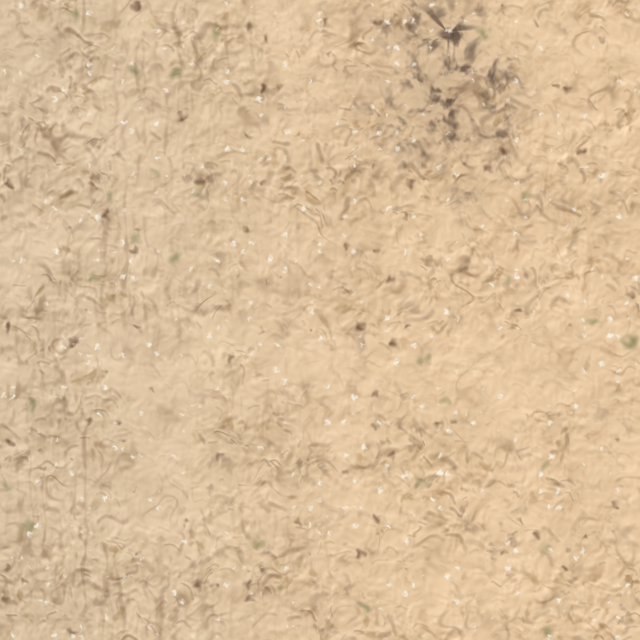
This texture is drawn by a Shadertoy shader. Its source:

```glsl
vec2 hash2(vec2 p) {
    p = vec2(dot(p, vec2(127.1, 311.7)), dot(p, vec2(269.5, 183.3)));
    return fract(sin(p) * 43758.55);
}

float slope(vec2 cell, vec2 f, vec2 corner) {
    return dot(hash2(cell + corner) * 2.0 - 1.0, f - corner);
}

// Gradient noise, roughly -0.6 to 0.6
float noise(vec2 p) {
    vec2 i = floor(p), f = fract(p);
    vec2 u = f * f * f * (f * (f * 6.0 - 15.0) + 10.0);
    float low = mix(slope(i, f, vec2(0, 0)), slope(i, f, vec2(1, 0)), u.x);
    float high = mix(slope(i, f, vec2(0, 1)), slope(i, f, vec2(1, 1)), u.x);
    return mix(low, high, u.y);
}

float fbm(vec2 p) {
    float sum = 0.0, gain = 1.0;
    for (int i = 0; i < 3; i++) {
        sum += gain * noise(p);
        p = mat2(1.6, 1.2, -1.2, 1.6) * p + 7.3;
        gain *= 0.6;
    }
    return sum;
}

vec2 warp(vec2 p) {
    return vec2(noise(p), noise(p + 31.7));
}

// Uneven ground height, used for side lighting
float ground(vec2 p) {
    vec2 q = p + 0.018 * warp(p * 24.0);
    return fbm(q * 28.0) + 0.35 * noise(q * 85.0);
}

// Wavy straw pieces: x is the shaded groove, y the lit edge
vec2 straws(vec2 p) {
    vec2 result = vec2(0);
    vec2 cell = floor(p);
    for (int y = -1; y <= 1; y++)
    for (int x = -1; x <= 1; x++) {
        vec2 id = cell + vec2(x, y);
        vec2 place = hash2(id), kind = hash2(id + 57.3), look = hash2(id + 91.1);
        float angle = (kind.x - 0.5) * 3.14 * mix(0.4, 1.0, step(0.4, look.y));
        float c = cos(angle), s = sin(angle);
        float halfLength = 0.08 + 0.42 * kind.y * kind.y;
        float width = 0.11 + 0.08 * look.y;
        for (int side = 0; side < 2; side++) {
            vec2 d = p - id - place - vec2(0.03, 0.15) * float(side);
            d = vec2(c * d.x + s * d.y, c * d.y - s * d.x);
            d.y += 0.13 * sin(d.x * 5.0 + look.x * 6.28);
            float dist = length(vec2(max(abs(d.x) - halfLength, 0.0), d.y));
            float mark = smoothstep(width, width * 0.1, dist) * look.x;
            result[side] = max(result[side], mark);
        }
    }
    return result;
}

// Scattered soft dots of varied strength; amount is the share of cells filled
float specks(vec2 p, float amount, float radius) {
    p += 0.5 * warp(p * 1.9);
    vec2 id = floor(p);
    vec2 kind = hash2(id + 13.7);
    float dist = length(fract(p) - mix(vec2(0.35), vec2(0.65), hash2(id)));
    float size = radius * (0.6 + 0.6 * kind.y);
    return step(kind.x, amount) * (0.3 + 0.7 * kind.y) * smoothstep(size, 0.0, dist);
}

void mainImage(out vec4 fragColor, in vec2 fragCoord) {
    vec2 p = fragCoord / iResolution.y;
    vec2 q = p + 0.02 * warp(p * 19.0);
    vec3 brown = vec3(0.40, 0.28, 0.18);
    vec3 cream = vec3(1.0, 0.92, 0.81);
    float leftSide = smoothstep(0.75, 0.0, p.x);
    float patches = smoothstep(-0.35, 0.4, fbm(p * 6.0 + 3.0));

    // Sand, greyer on the left and warmer at the lower right
    vec3 col = mix(vec3(0.91, 0.79, 0.64), vec3(0.87, 0.775, 0.65), leftSide);
    col += 0.05 * fbm(p * 8.0) - 0.02 * patches;
    float relief = ground(p) - ground(p + vec2(-0.003, 0.005));
    col += vec3(0.13, 0.135, 0.14) * relief * (0.6 + 0.6 * patches);

    // Crumbs and hollows, some ochre and some mauve
    float crumb = smoothstep(0.05, 0.6, fbm(q * 38.0 + 15.0));
    vec3 crumbTone = mix(vec3(0.50, 0.35, 0.16), vec3(0.42, 0.33, 0.28), smoothstep(-0.2, 0.2, noise(p * 16.0)));
    col = mix(col, crumbTone, 0.36 * crumb * (0.3 + 0.7 * patches));

    // Vertical scrapes
    float scrape = noise(vec2(p.x * 95.0 + 1.2 * noise(p * 14.0), p.y * 8.0 + 3.0 * noise(p * 21.0)));
    float scrapeArea = leftSide * smoothstep(-0.3, 0.3, noise(p * 6.0 + 9.0));
    col = mix(col, brown, 0.3 * scrapeArea * smoothstep(0.0, 0.5, scrape));

    // Winding cracks
    float crack = smoothstep(0.13, 0.0, abs(noise(q * 29.0 + 5.0)));
    crack *= smoothstep(-0.05, 0.4, noise(p * 17.0 + 40.0));
    col = mix(col, brown, 0.36 * crack * (0.4 + 0.6 * patches));

    // Straw in two sizes
    vec2 straw = straws(q * 22.0) + 0.75 * straws(q * 38.0 + 20.0);
    straw *= 0.3 + 0.7 * patches;
    col = mix(col, cream, 0.3 * min(straw.y, 1.0));
    col = mix(col, brown, 0.34 * min(straw.x, 1.2));

    // Dark soil at the upper right with a tuft of roots
    vec2 soil = (p - vec2(0.7, 0.86)) * vec2(1.0, 0.85);
    float stain = smoothstep(0.18, 0.02, length(soil) + 0.08 * fbm(p * 13.0));
    float clump = smoothstep(-0.1, 0.6, fbm(q * 36.0 + 60.0));
    col = mix(col, vec3(0.31, 0.25, 0.22), stain * (0.1 + 0.7 * clump));
    vec2 tuft = q - vec2(0.695, 0.945);
    float reach = length(tuft);
    float root = noise(tuft / max(reach, 0.001) * 2.5 + reach * 16.0);
    root = smoothstep(0.0, 0.35, root) * smoothstep(0.085, 0.02, reach);
    root = max(root, smoothstep(0.016, 0.004, reach));
    col = mix(col, vec3(0.28, 0.22, 0.19), 0.6 * root);

    // Pits, green sprigs and bright glints
    col = mix(col, vec3(0.30, 0.20, 0.14), 0.65 * specks(p * 40.0, 0.06, 0.36));
    col = mix(col, vec3(0.42, 0.44, 0.27), 0.6 * specks(p * 31.0 + 70.0, 0.035, 0.45));
    col = mix(col, vec3(0.99, 0.97, 0.93), 0.9 * specks(p * 75.0 + 30.0, 0.09, 0.42));

    fragColor = vec4(clamp(col, 0.0, 1.0), 1.0);
}
```
